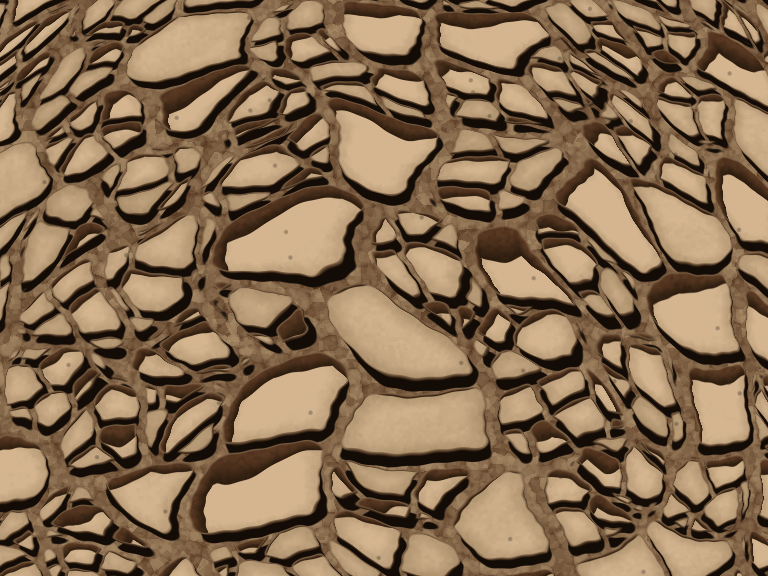
Give the GLSL for this texture, as a WebGL 2 fragment shader.

```glsl
#version 300 es
precision highp float;
// Sun-baked mud broken into curled plates over crumbly ground.
// Warped cellular noise cuts the plates, some split again; distances along
// the sun direction give the shaded curls, lower lips and cast shadows.
uniform vec2 u_resolution;
out vec4 fragColor;

const vec3 LIGHT = vec3(0.83, 0.71, 0.565);
const vec3 DUN   = vec3(0.65, 0.54, 0.40);
const vec3 EARTH = vec3(0.49, 0.38, 0.27);
const vec3 RUST  = vec3(0.33, 0.21, 0.125);
const vec3 UMBER = vec3(0.18, 0.115, 0.06);
const vec3 BLACK = vec3(0.07, 0.043, 0.025);

const vec2  CENTRE = vec2(0.60, 0.36);  // where the plates are largest
const vec2  FREQ   = vec2(4.6, 6.3);    // plates per canvas height
const float CROWD  = 0.55;              // shrinking away from the centre
const float BEND   = 0.35;              // fan of the plate directions
const float JITTER = 0.85;
const float ROUND  = 0.13;              // corner rounding
const float GAP    = 0.066;             // half width of the cracks
const float SPLIT  = 0.52;              // share of plates broken into bits
const float CURL   = 0.46;              // longest shaded curl
const float LIP    = 0.04;              // visible thickness of lower edges
const float THROW  = 0.12;              // shadow length on the ground
const vec2  SUN    = vec2(-0.29, 0.957);

struct Plate { float edge; float sun; float lee; float seed; float size; vec2 offset; };

vec2 hash2(vec2 p) {
    vec3 h = fract(p.xyx * vec3(0.1031, 0.1030, 0.0973));
    h += dot(h, h.yzx + 33.33);
    return fract((h.xx + h.yz) * h.zy);
}

float smin(float a, float b, float k) {
    float h = max(k - abs(a - b), 0.0) / k;
    return min(a, b) - h * h * k * 0.25;
}

vec2 cellPoint(vec2 id) { return 0.5 + JITTER * (hash2(id) - 0.5); }

// Rounded cell, with exit distances toward and away from the sun
Plate cells(vec2 p, float gap) {
    vec2 base = floor(p), f = p - base, home = vec2(0.0), centre = vec2(0.0);
    float best = 9.0;
    for (int y = -1; y <= 1; y++) for (int x = -1; x <= 1; x++) {
        vec2 g = vec2(x, y), r = g + cellPoint(base + g) - f;
        if (dot(r, r) < best) { best = dot(r, r); home = g; centre = r; }
    }
    Plate c = Plate(2.0, 2.0, 2.0, hash2(base + home + 71.0).x, 1.0, -centre);
    for (int y = -2; y <= 2; y++) for (int x = -2; x <= 2; x++) {
        if (x == 0 && y == 0) continue;
        vec2 g = home + vec2(x, y), r = g + cellPoint(base + g) - f;
        vec2 n = normalize(r - centre);
        float e = dot(0.5 * (r + centre), n) - gap, s = dot(n, SUN);
        c.edge = smin(c.edge, e, ROUND);
        if (s > 0.01) c.sun = min(c.sun, e / s);
        if (s < -0.01) c.lee = min(c.lee, -e / s);
    }
    return c;
}

// Large plate, or one of the bits it broke into
Plate plateAt(vec2 q) {
    float gap = GAP * (1.0 + 0.45 * sin(q.x * 1.9 + 2.0 * sin(q.y * 1.3)));
    Plate a = cells(q, gap);
    if (a.seed < SPLIT) {
        Plate b = cells(q * 1.9 + a.seed * 50.0, 0.055);
        a.edge = smin(a.edge, b.edge / 1.9, 0.05);
        a.sun = min(a.sun, b.sun / 1.9);
        a.lee = min(a.lee, b.lee / 1.9);
        a.offset = b.offset;
        a.seed += b.seed;
        a.size = 0.55;
    }
    a.seed = fract(a.seed * 17.3);
    return a;
}

// Distance to the closest grain, with the grain's random value
vec2 grains(vec2 p) {
    vec2 base = floor(p), found = vec2(9.0, 0.0);
    for (int y = -1; y <= 1; y++) for (int x = -1; x <= 1; x++) {
        vec2 id = base + vec2(x, y);
        float d = length(id + cellPoint(id) - p);
        if (d < found.x) found = vec2(d, hash2(id + 19.0).y);
    }
    return found;
}

// Layered sines give the plates curved, slightly ragged sides
vec2 warp(vec2 q) {
    q += 0.11 * sin(q.yx * vec2(2.1, 2.7) + vec2(0.4, 1.9));
    q += 0.035 * sin(q.yx * vec2(6.7, 5.9) + vec2(2.3, 0.7));
    return q + 0.006 * sin(q.yx * vec2(33.0, 29.0));
}

void main() {
    vec2 p = gl_FragCoord.xy / u_resolution.y, c = p - CENTRE;
    float crowd = 1.0 + CROWD * dot(c, c);
    vec2 q = warp((c * crowd + vec2(0.0, BEND * c.x * c.x)) * FREQ + 20.0);
    float aa = 0.75 * FREQ.y * (2.0 * crowd - 1.0) / u_resolution.y;
    Plate m = plateAt(q);
    vec2 fine = grains(p * 130.0), clod = grains(p * 48.0);

    // Crumbly ground and the shadows thrown on it
    float crumb = 0.65 * clod.y + 0.35 * fine.y - 0.35 * smoothstep(0.4, 0.8, clod.x);
    vec3 ground = mix(RUST, DUN, clamp(0.25 + 0.75 * crumb, 0.0, 1.0));
    float shadow = smoothstep(-aa, aa, plateAt(q + SUN * THROW).edge);
    vec3 col = mix(ground, BLACK, shadow);

    // Lit floor of the plate
    float mottle = 0.08 * sin(q.x * 5.0 + 2.0 * sin(q.y * 4.0)) + 0.16 * (fine.y - 0.5);
    float tone = 0.45 + 0.55 * smoothstep(0.0, 0.2, m.edge) + 0.5 * (m.seed - 0.55) + mottle;
    vec3 face = mix(DUN, LIGHT, clamp(tone, 0.0, 1.0));
    face *= 1.0 - 0.25 * step(0.975, clod.y) * (1.0 - smoothstep(0.1, 0.25, clod.x));

    // Shaded curl along the sunward side
    float wave = 0.78 + 0.22 * sin(m.offset.x * 6.0 + m.seed * 40.0);
    float taper = 1.0 - 0.6 * smoothstep(0.1, 0.6, m.offset.x);
    float reach = m.size * (0.03 + CURL * m.seed * m.seed * wave * taper);
    vec3 wall = mix(RUST, UMBER, smoothstep(0.2, 1.0, m.sun / reach)) * (0.92 + 0.16 * fine.y);
    face = mix(wall, face, smoothstep(-aa, aa, m.sun - reach));

    // Thin rim, and the thickness seen on the lower lip
    face = mix(EARTH, face, smoothstep(0.0, 0.018 + aa, m.edge));
    vec3 side = mix(UMBER, EARTH, smoothstep(0.0, LIP, m.lee));
    face = mix(side, face, smoothstep(-aa, aa, m.lee - LIP * (0.6 + 0.4 * m.size)));

    col = mix(col, face, smoothstep(-aa, aa, m.edge));
    fragColor = vec4(col, 1.0);
}
```
